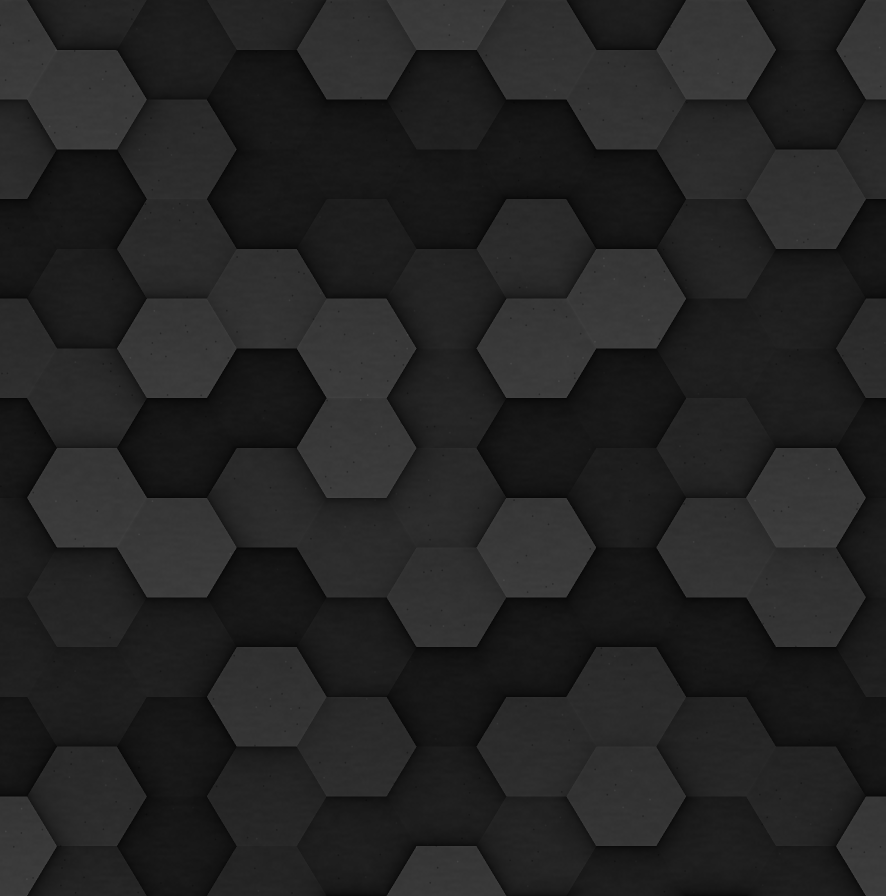
Give the GLSL for this pattern, as a WebGL 2 fragment shader.

```glsl
#version 300 es
precision highp float;

uniform vec2 u_resolution;
out vec4 fragColor;

const vec2 TILES = vec2(9.857, 9.0);    // columns and rows across the canvas
const vec2 WRAP = vec2(10.0, 9.0);      // period of the tile heights
const float COLUMN_SHIFT = 0.0325;
const float COLUMN_STEP = 0.8660254;    // column spacing for a row height of 1
const float LEVELS = 6.0;
const vec3 LOW_COLOR = vec3(0.095);
const vec3 HIGH_COLOR = vec3(0.222);

float hash(vec2 p) {
    vec3 q = fract(p.xyx * vec3(0.1031, 0.1030, 0.0973));
    q += dot(q, q.yzx + 33.33);
    return fract((q.x + q.y) * q.z);
}

float valueNoise(vec2 p) {
    vec2 i = floor(p);
    vec2 f = smoothstep(0.0, 1.0, fract(p));
    float bottom = mix(hash(i), hash(i + vec2(1, 0)), f.x);
    float top = mix(hash(i + vec2(0, 1)), hash(i + vec2(1, 1)), f.x);
    return mix(bottom, top, f.y);
}

// Signed distance to a flat-topped hexagon of height 1
float hexDistance(vec2 p) {
    const vec3 k = vec3(-0.8660254, 0.5, 0.5773503);
    p = abs(p);
    p -= 2.0 * min(dot(k.xy, p), 0.0) * k.xy;
    p -= vec2(clamp(p.x, -k.z * 0.5, k.z * 0.5), 0.5);
    return length(p) * sign(p.y);
}

vec2 toLocal(vec2 p, vec2 center) {
    return (p - center) * vec2(COLUMN_STEP, 1.0);
}

// Nearest tile center within one column; even columns sit half a row up
vec2 columnCenter(vec2 p, float column) {
    float lift = 0.5 - 0.5 * mod(column, 2.0);
    return vec2(column, floor(p.y - lift + 0.5) + lift);
}

vec2 tileCenter(vec2 p) {
    vec2 a = columnCenter(p, floor(p.x));
    vec2 b = columnCenter(p, floor(p.x) + 1.0);
    return hexDistance(toLocal(p, a)) < hexDistance(toLocal(p, b)) ? a : b;
}

// Stepped height from 0 to 1, so that some neighbors lie flush
float tileHeight(vec2 center) {
    vec2 id = mod(center, WRAP) * vec2(1.0, 2.0);
    float h = pow(hash(id + 17.0), 1.2);
    return floor(h * LEVELS) / (LEVELS - 1.0);
}

// Soft shadow and thin contact line cast by higher neighbors
float shadowLight(vec2 p, vec2 center, float height) {
    float light = 1.0;
    for (int i = 0; i < 6; i++) {
        float angle = radians(30.0 + 60.0 * float(i));
        vec2 neighbor = center + vec2(cos(angle) / COLUMN_STEP, sin(angle));
        neighbor = floor(neighbor * 2.0 + 0.5) * 0.5;
        float rise = tileHeight(neighbor) - height;
        float gap = max(hexDistance(toLocal(p, neighbor)), 0.0);
        float strength = smoothstep(0.0, 0.55, rise);
        float shade = 0.5 * exp(-gap / 0.13) + 0.18 * exp(-gap / 0.02);
        light = min(light, 1.0 - strength * shade);
    }
    return light;
}

// Sparse pits (negative) and bright flecks (positive)
float specks(vec2 p, float density) {
    vec2 grid = p * 13.0;
    vec2 cell = floor(grid);
    vec2 spot = 0.2 + 0.6 * vec2(hash(cell + 5.3), hash(cell + 41.7));
    float present = step(1.0 - density, hash(cell + 90.1));
    float disc = 1.0 - smoothstep(0.06, 0.17, length(fract(grid) - spot));
    return present * disc * (hash(cell + 63.9) < 0.7 ? -1.0 : 0.8);
}

vec3 surface(vec2 p) {
    vec2 center = tileCenter(p);
    vec2 local = toLocal(p, center);
    float height = tileHeight(center);
    vec3 color = mix(LOW_COLOR, HIGH_COLOR, height);
    color *= 1.0 - 0.12 * local.y;

    // Faint bevel on raised tiles
    float edge = -hexDistance(local);
    color += 0.012 * height * (1.0 - smoothstep(0.0, 0.025, edge));

    // Brushed grain and wear
    float grain = valueNoise(p * vec2(9.0, 28.0)) - 0.5;
    grain += 0.6 * (valueNoise(p * vec2(40.0, 45.0)) - 0.5);
    color += 0.014 * grain;
    color += 0.07 * specks(p, 0.02 + 0.04 * height) * (0.4 + 0.6 * height);

    return color * shadowLight(p, center, height);
}

void main() {
    // Four samples per pixel smooth the tile edges
    vec3 color = vec3(0.0);
    for (int i = 0; i < 4; i++) {
        vec2 offset = vec2(i % 2, i / 2) * 0.5 - 0.25;
        vec2 uv = (gl_FragCoord.xy + offset) / u_resolution;
        color += surface(uv * TILES + vec2(COLUMN_SHIFT, 0.0));
    }
    fragColor = vec4(color / 4.0, 1.0);
}
```
